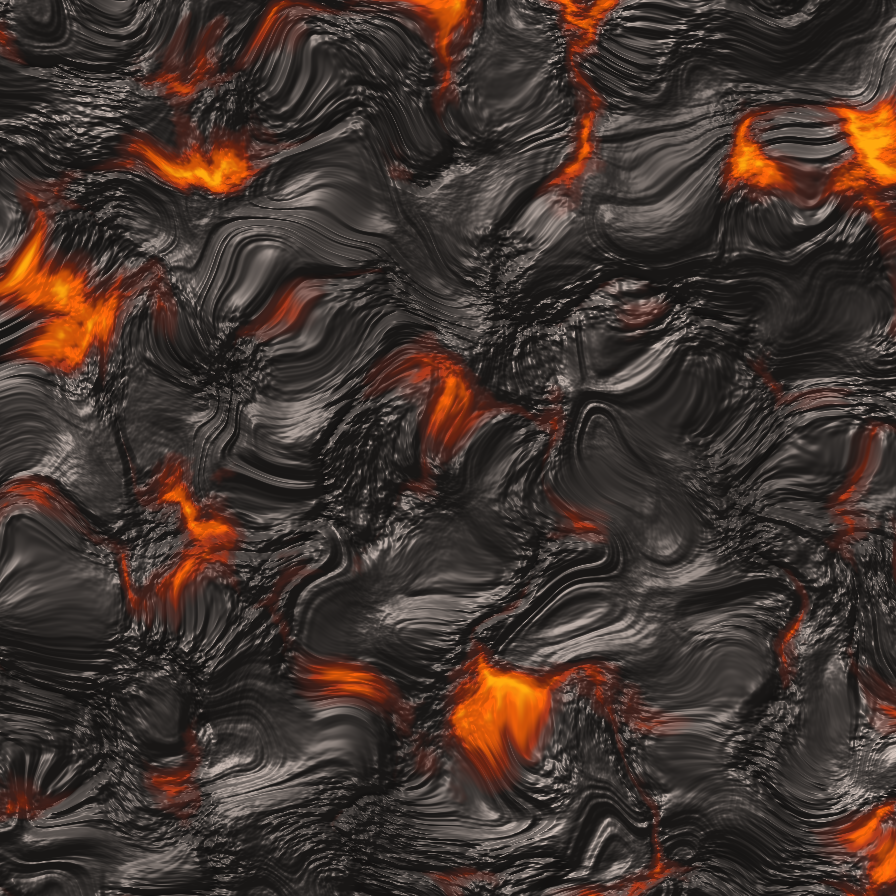
Give the GLSL for this texture, as a Shadertoy shader.

```glsl
const float LOBE_SCALE = 4.5;      // cooled lobes across the canvas
const float SEAM_SCALE = 4.8;      // seams between lobes
const float PATCH_SCALE = 6.5;     // glowing patches
const float WARP = 0.10;           // swirl strength
const float STRAND_DENSITY = 9.0;  // rope folds per height step
const float FIBRE_DENSITY = 30.0;  // fine lines on the folds
const vec2 GRAIN_SCALE = vec2(46.0, 72.0);
const float LOBE_DEPTH = 0.05;
const float STRAND_DEPTH = 0.010;
const float FIBRE_DEPTH = 0.0016;
const float GRAIN_DEPTH = 0.0075;
const float SEAM_DEPTH = 0.010;
const float SLOPE_STEP = 0.0015;
const float HEAT_BIAS = -0.13;     // raises or lowers the share of embers
const float SEAM_COOLING = 4.6;    // how quickly heat fades off the seams
const float AMBIENT = 0.088;
const float DIFFUSE = 0.26;
const float GLOSS = 0.31;
const vec3 LIGHT = vec3(-0.35, 0.72, 0.60);
const vec3 ROCK_TINT = vec3(1.06, 0.98, 0.94);
const vec3 EMBER_DIM = vec3(0.18, 0.068, 0.05);
const vec3 EMBER_RED = vec3(0.54, 0.18, 0.09);
const vec3 EMBER_ORANGE = vec3(0.90, 0.36, 0.04);
const vec3 EMBER_YELLOW = vec3(1.0, 0.66, 0.06);

vec2 cellGradient(vec2 cell) {
    float angle = 6.2832 * fract(sin(dot(cell, vec2(127.1, 311.7))) * 43758.5);
    return vec2(cos(angle), sin(angle));
}

float gradientNoise(vec2 p) {
    vec2 i = floor(p), f = p - i;
    vec2 u = f * f * f * (f * (f * 6.0 - 15.0) + 10.0);
    vec2 e = vec2(1.0, 0.0);
    float low = mix(dot(cellGradient(i), f),
                    dot(cellGradient(i + e.xy), f - e.xy), u.x);
    float high = mix(dot(cellGradient(i + e.yx), f - e.yx),
                     dot(cellGradient(i + e.xx), f - e.xx), u.x);
    return mix(low, high, u.y);
}

float fbm(vec2 p, int octaves) {
    float sum = 0.0, amplitude = 1.0;
    for (int k = 0; k < octaves; k++) {
        sum += amplitude * gradientNoise(p);
        p = mat2(1.6, 1.2, -1.2, 1.6) * p + 7.3;
        amplitude *= 0.5;
    }
    return sum;
}

vec2 swirl(vec2 p) {
    vec2 q = p * 4.8;
    return p + WARP * vec2(fbm(q + 3.1, 2), fbm(q + 41.7, 2));
}

float seamField(vec2 w) {
    return gradientNoise(w * SEAM_SCALE + 17.0)
         + 0.18 * gradientNoise(w * SEAM_SCALE * 4.0 + 5.0);
}

float grainField(vec2 w) {
    return fbm(w * GRAIN_SCALE, 3);
}

// Crust relief: lobes, rope folds, fibres, and crumbled grain near the seams
float crustHeight(vec2 p) {
    vec2 w = swirl(p);
    float seam = abs(seamField(w));
    float lobe = fbm(w * LOBE_SCALE + 29.0, 2);
    float strand = gradientNoise(vec2(lobe * STRAND_DENSITY, w.x * 4.0 + w.y * 2.0));
    float fibre = gradientNoise(vec2(lobe * FIBRE_DENSITY, w.y * 9.0 - w.x * 4.0));
    float folded = smoothstep(-0.25, 0.3, gradientNoise(p * 5.0 + 63.0));
    float crumbled = 1.0 - smoothstep(0.04, 0.26, seam + 0.3 * gradientNoise(p * 7.0 + 9.0));
    float h = LOBE_DEPTH * lobe;
    h += STRAND_DEPTH * strand * mix(0.35, 1.25, folded);
    h += FIBRE_DEPTH * fibre * mix(0.6, 1.4, folded);
    h += GRAIN_DEPTH * grainField(w) * mix(0.12, 1.0, crumbled);
    return h + SEAM_DEPTH * smoothstep(0.0, 0.12, seam);
}

vec3 shadeRock(vec2 p) {
    float h = crustHeight(p);
    vec2 slope = vec2(crustHeight(p + vec2(SLOPE_STEP, 0.0)),
                      crustHeight(p + vec2(0.0, SLOPE_STEP))) - h;
    vec3 normal = normalize(vec3(-slope / SLOPE_STEP, 1.0));
    vec3 light = normalize(LIGHT);
    float diffuse = max(dot(normal, light), 0.0);
    float gloss = pow(max(dot(normal, normalize(light + vec3(0.0, 0.0, 1.0))), 0.0), 26.0);
    float sheen = 1.0 + 0.7 * gradientNoise(p * 5.5 + 113.0);
    return ROCK_TINT * (AMBIENT + sheen * (DIFFUSE * diffuse * diffuse + GLOSS * gloss));
}

// Heat gathers in the seams wherever a hot patch crosses them
float heatField(vec2 p, float seam, float grain) {
    float hotPatch = gradientNoise(p * PATCH_SCALE + 81.0);
    return 2.2 * hotPatch - SEAM_COOLING * seam + HEAT_BIAS + 0.24 * grain;
}

void mainImage(out vec4 fragColor, in vec2 fragCoord) {
    vec2 p = fragCoord / iResolution.y;
    vec2 w = swirl(p);
    float seam = abs(seamField(w));
    float heat = heatField(p, seam, grainField(w));

    // Deep seams are darker than the lobes
    vec3 rock = shadeRock(p);
    vec3 color = rock * mix(0.78, 1.0, smoothstep(0.0, 0.06, seam));

    // Ember ramp from warm halo to molten core
    float relief = clamp(0.55 + 2.0 * rock.g, 0.65, 1.25);
    color = mix(color, color * 0.65 + EMBER_DIM, smoothstep(-0.42, -0.05, heat));
    color = mix(color, EMBER_RED * relief, smoothstep(-0.02, 0.18, heat));
    color = mix(color, EMBER_ORANGE * mix(relief, 1.0, 0.6), smoothstep(0.18, 0.42, heat));
    color = mix(color, EMBER_YELLOW, smoothstep(0.45, 0.8, heat));
    fragColor = vec4(clamp(color, 0.0, 1.0), 1.0);
}
```
